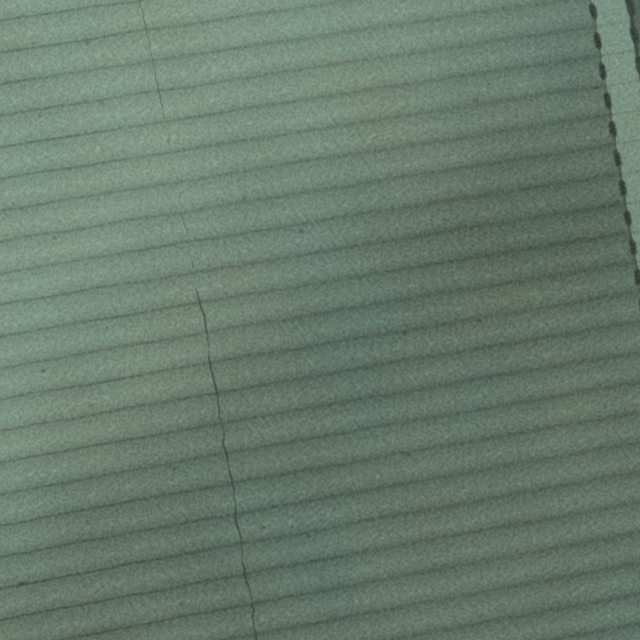
A Shadertoy shader for this texture:

```glsl
// Weathered green corrugated sheet: twenty slanted ridges with soft dark grooves,
// a broken crack and a pale overlapping strip at the upper right. Grooves come
// from a skewed row coordinate; light, grain and wear come from gradient noise.

const float PI = 3.14159265;
const float PITCH = 0.0493;          // groove spacing
const float FIRST_GROOVE = 0.0326;   // first groove on the left side, from the top
const float SLANT = 0.148;           // groove slope at the top
const float CONVERGE = 0.045;        // extra slope towards the bottom
const float SHADE_LEVEL = 0.446;     // light on the dull side
const float LIT_GAIN = 0.135;        // added light on the bright side
const float RIDGE_RELIEF = 0.018;
const float GROOVE_DEPTH = 0.075;
const float GRAIN = 0.075;
const float FLECK_CELLS = 9.0;
const float STRIP_X = 0.925;         // left edge of the strip at the top
const float STRIP_SLOPE = 0.17;
const float STRIP_WIDTH = 0.053;
const vec3 SHEET_TINT = vec3(0.845, 1.0, 0.885);
const vec3 COOL_SHIFT = vec3(-0.03, 0.0, 0.03);
const mat2 TURN = mat2(0.8, 0.6, -0.6, 0.8);   // hides the noise lattice

vec2 hash2(vec2 p) {
    p = vec2(dot(p, vec2(127.1, 311.7)), dot(p, vec2(269.5, 183.3)));
    return fract(sin(p) * 43758.55);
}

vec2 gradient(vec2 cell) {
    float angle = 2.0 * PI * hash2(cell).x;
    return vec2(cos(angle), sin(angle));
}

float gradientNoise(vec2 p) {
    vec2 i = floor(p), f = fract(p);
    vec2 u = f * f * f * (f * (f * 6.0 - 15.0) + 10.0);
    vec2 e = vec2(0.0, 1.0);
    float low = mix(dot(gradient(i), f), dot(gradient(i + e.yx), f - e.yx), u.x);
    float high = mix(dot(gradient(i + e), f - e), dot(gradient(i + 1.0), f - 1.0), u.x);
    return mix(low, high, u.y);
}

// Coverage of a stroke of the given half width with a soft rim
float stroke(float dist, float halfWidth, float soft) {
    return 1.0 - smoothstep(halfWidth - soft, halfWidth + soft, abs(dist));
}

// Row number: whole values lie on the grooves
float ridgeRow(vec2 p) {
    float row = (p.y + p.x * (SLANT + CONVERGE * p.y) - FIRST_GROOVE) / PITCH;
    return row + 0.06 * gradientNoise(vec2(p.x * 12.0, row * 1.7));
}

// Broad light falling off along the diagonal, with a dim pool at the right
float sheetLight(vec2 p) {
    float lit = 1.0 - smoothstep(0.4, 1.2, p.x + p.y + 0.12 * gradientNoise(TURN * p * 3.0));
    vec2 pool = (p - vec2(0.86, 0.36)) / vec2(0.24, 0.15);
    return SHADE_LEVEL + LIT_GAIN * lit - 0.035 * exp(-dot(pool, pool));
}

// Long crack: fine at the top, nearly lost in the middle, bolder below
float crackMask(vec2 p, float aa) {
    float x = 0.219 + 0.182 * p.y + 0.008 * sin(PI * p.y)
            + 0.005 * gradientNoise(vec2(p.y * 24.0, 3.5))
            + 0.003 * gradientNoise(vec2(p.y * 70.0, 6.2));
    float bold = smoothstep(0.44, 0.47, p.y);
    float faint = smoothstep(0.17, 0.20, p.y) * (1.0 - bold);
    float wear = gradientNoise(vec2(p.y * 30.0, 8.3));
    float broken = smoothstep(-0.1, 0.25, wear);
    float strength = mix(mix(0.45, 0.75 + 0.6 * wear, bold), 0.4 * broken, faint);
    return strength * stroke(p.x - x, mix(0.0010, 0.0016, bold) + 0.001 * wear, aa);
}

// Sparse dark specks, at most one in each cell
float fleckMask(vec2 p, float aa) {
    vec2 cell = floor(p * FLECK_CELLS);
    vec2 rnd = hash2(cell + 17.0);
    vec2 center = (cell + 0.2 + 0.6 * hash2(cell + 41.0)) / FLECK_CELLS;
    float dist = length((p - center) * vec2(1.0, 1.3));
    return step(0.62, rnd.x) * stroke(dist, 0.0015 + 0.003 * rnd.y, aa + 0.001);
}

void mainImage(out vec4 fragColor, in vec2 fragCoord) {
    vec2 p = fragCoord / iResolution.xy;
    p.y = 1.0 - p.y;
    float aa = 1.0 / iResolution.y;

    // Ridges: rounded relief, a wide shadow and a groove that softens to the right
    float row = ridgeRow(p);
    float grooveDist = (fract(row + 0.5) - 0.5) * PITCH;
    float soften = smoothstep(0.05, 0.8, p.x);
    float blur = mix(0.0016, 0.0048, soften) + 0.4 * aa;
    float wear = 0.9 + 0.5 * gradientNoise(vec2(p.x * 7.0, floor(row + 0.5) * 2.3));
    float light = sheetLight(p);
    light -= RIDGE_RELIEF * mix(0.75, 1.1, p.y) * cos(2.0 * PI * (row - 0.06));
    light -= wear * GROOVE_DEPTH * mix(1.0, 0.6, soften) * stroke(grooveDist, 0.0018, blur);
    light -= 0.016 * exp(-pow(grooveDist / 0.0055, 2.0));

    // Pale scuffs on the ridge crests, then crack and flecks
    float crest = exp(-pow((fract(row) - 0.58) / 0.14, 2.0));
    float scuff = max(gradientNoise(TURN * p * vec2(90.0, 130.0)), 0.0);
    light += 0.09 * crest * scuff;
    light = mix(light, 0.28, 0.8 * crackMask(p, aa));
    light -= 0.08 * fleckMask(p, aa);

    // Strip with scalloped shadows where each ridge runs under its edge
    float across = p.x - STRIP_X - STRIP_SLOPE * p.y
                 + 0.003 * gradientNoise(vec2(row * 1.3, 5.1));
    float bump = smoothstep(0.1, 0.8, 0.5 - 0.5 * cos(2.0 * PI * row));
    float edgeShadow = stroke(across + 0.002, 0.001 + 0.004 * bump, aa + 0.0015);
    float stripLight = 0.575 - 0.05 * stroke(grooveDist, 0.002, 0.002) - 0.08 * p.y;
    light = mix(light, stripLight, smoothstep(-aa, aa, across));
    float beyond = across - STRIP_WIDTH;
    light = mix(light, 0.40, smoothstep(-aa, aa, beyond));
    float farShadow = stroke(beyond - 0.004, 0.002 + 0.004 * bump, aa + 0.0015);
    light = mix(light, 0.23, max(edgeShadow * (0.3 + 0.6 * bump), 0.7 * farShadow));

    // Grain in two sizes and faint drifting cool and warm stains
    vec2 q = TURN * p;
    light += GRAIN * (gradientNoise(q * 215.0) + 0.5 * gradientNoise(q * 110.0 + 9.0));
    light += 0.02 * gradientNoise(q * 9.0 + 4.0);
    float stain = gradientNoise(q * 4.0 + 2.0) + 0.5 * gradientNoise(q * 10.0);
    fragColor = vec4(clamp(light * (SHEET_TINT + COOL_SHIFT * stain), 0.0, 1.0), 1.0);
}
```
